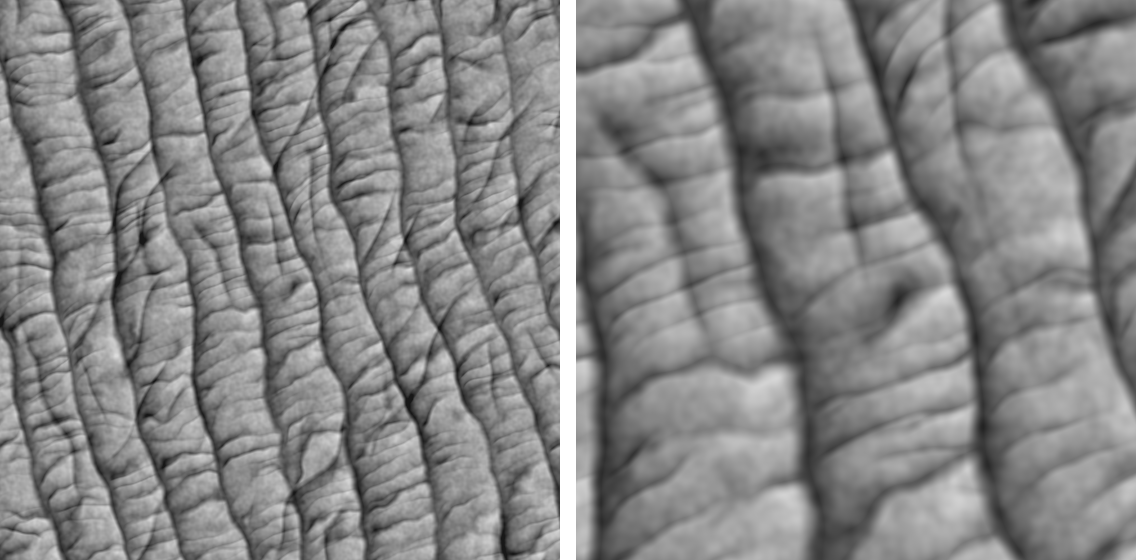
Left: the whole. Right: its middle third, enlarged.
Write a Shadertoy shader that draws this texture.

```glsl
// Grey wrinkled hide: slanted upright ridges crossed by fine curved creases.

const float RIDGE_SPACING = 0.112;
const float CREASE_SPACING = 0.046;
const float FOLD_SPACING = 0.07;
const float BASE_TONE = 0.585;

vec2 hash2(vec2 p) {
    vec3 q = fract(p.xyx * vec3(0.1031, 0.1030, 0.0973));
    q += dot(q, q.yzx + 33.33);
    return fract((q.xx + q.yz) * q.zy);
}

float cornerSlope(vec2 cell, vec2 corner, vec2 local) {
    return dot(hash2(cell + corner) * 2.0 - 1.0, local - corner);
}

// Gradient noise, roughly -0.7 to 0.7
float noise(vec2 p) {
    vec2 i = floor(p), f = fract(p);
    vec2 w = f * f * f * (f * (f * 6.0 - 15.0) + 10.0);
    float low = mix(cornerSlope(i, vec2(0, 0), f), cornerSlope(i, vec2(1, 0), f), w.x);
    float high = mix(cornerSlope(i, vec2(0, 1), f), cornerSlope(i, vec2(1, 1), f), w.x);
    return 1.3 * mix(low, high, w.y);
}

// Repeating fold: slow brightening, then a sharp drop into shadow
float pleat(float t, float edge, float tail, float light, float dark) {
    float f = fract(t);
    float drop = smoothstep(1.0 - edge, 1.0, f);
    float shadow = max(drop, exp(-f / tail));
    return light * f * f * (1.0 - drop) - dark * shadow;
}

// Creases climb steeply at the left of each ridge and flatten to the right
float creases(vec2 p, float across, float id, float spacing, float seed) {
    vec2 shift = vec2(id * 3.7 + seed, id * 1.9 - seed);
    float climb = max(0.045 + 0.02 * p.x + 0.075 * noise(p * 4.0 + shift), 0.005);
    float y = p.y - climb * sqrt(across + 0.02);
    float t = y / spacing + 9.0 * hash2(vec2(id, seed)).x;
    t += 0.9 * noise(p * vec2(7.0, 13.0) + shift);
    t += 0.2 * noise(p * 38.0 + shift);
    float strength = smoothstep(-0.35, 0.35, noise(p * vec2(9.0, 16.0) + shift + 5.0));
    return strength * pleat(t, 0.24, 0.2, 0.15, 0.27);
}

void mainImage(out vec4 fragColor, in vec2 fragCoord) {
    vec2 p = fragCoord / iResolution.y;

    // Meandering ridge coordinate
    float bend = 0.055 * noise(p * 2.6 + 3.0) + 0.022 * noise(p * 8.0 + 11.0)
               + 0.006 * noise(p * 27.0);
    float u = (p.x + 0.25 * p.y + bend) / RIDGE_SPACING;
    float id = floor(u);
    float across = fract(u);

    // Main ridges, softer toward the upper right
    float corner = smoothstep(1.2, 1.9, p.x + p.y);
    float ridgeStrength = clamp(0.95 + 0.5 * noise(p * 5.0 + 21.0) - 0.35 * corner, 0.45, 1.2);
    float tone = BASE_TONE + ridgeStrength * pleat(u, 0.11, 0.15, 0.16, 0.36);

    // Patches where ridges split or lean over into slanting folds
    float splitMask = smoothstep(0.08, 0.35, noise(p * 4.5 + 9.0));
    tone += splitMask * pleat(u + 0.5 + 0.6 * noise(p * vec2(6.0, 4.0)), 0.1, 0.1, 0.08, 0.24);
    float slant = dot(p, vec2(0.87, -0.5)) + 0.05 * noise(p * 7.0 + 31.0);
    float foldMask = smoothstep(0.0, 0.35, noise(p * 6.0 + 47.0) + 0.15 * corner);
    tone += foldMask * pleat(slant / FOLD_SPACING, 0.14, 0.12, 0.10, 0.24);

    // Cross creases, fading where they meet the valleys
    float body = smoothstep(0.0, 0.14, across) * (1.0 - smoothstep(0.9, 1.0, across));
    float cross = creases(p, across, id, CREASE_SPACING, 2.0)
                + 0.5 * creases(p, across, id, CREASE_SPACING * 0.6, 7.0);
    tone += body * cross;

    // Soft mottling and fine grain
    tone += 0.07 * noise(p * 22.0 + 13.0) + 0.09 * noise(p * 60.0) + 0.06 * noise(p * 125.0);

    fragColor = vec4(vec3(clamp(tone, 0.09, 0.86)), 1.0);
}
```
